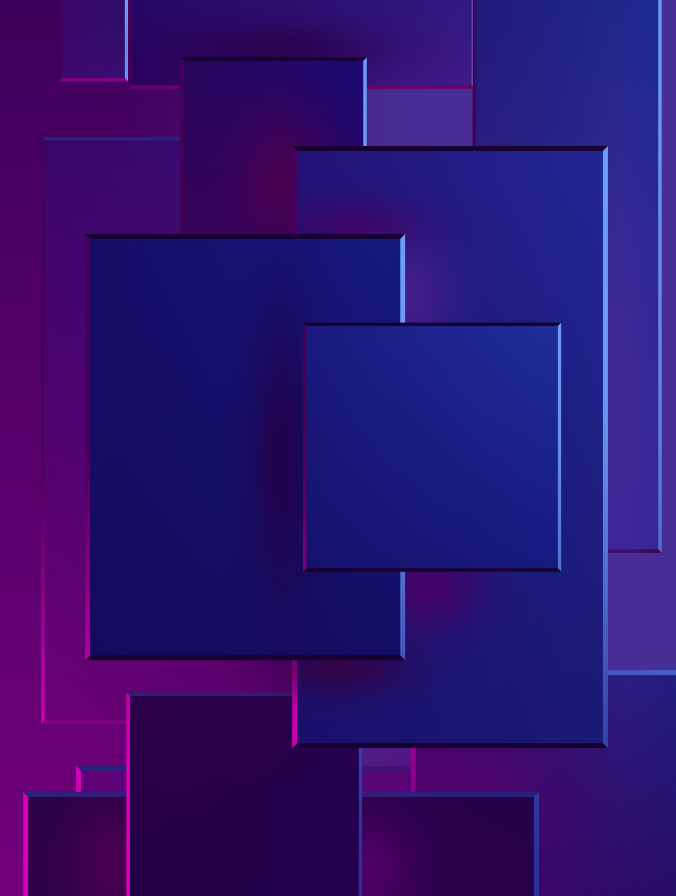
Reproduce this background procedurally as a Shadertoy shader.

```glsl
// Overlapping bevelled panels in blue and violet, lit magenta from the left and sky blue from the right.

#define BEVEL 0.0055                 // rim width of the large panels
#define THIN 0.0038                  // rim width of the small panels
#define NIGHT vec3(0.09, 0.00, 0.19) // rims facing away from the light
#define STEEL vec3(0.17, 0.13, 0.48) // dim blue top rims
#define PINK vec3(0.52, 0.00, 0.53)  // lit bottom rims
#define MAGENTA vec3(0.85, 0.00, 0.72)
#define WINE vec3(0.27, 0.00, 0.34)
#define SKY vec3(0.42, 0.61, 0.97)
#define INDIGO vec3(0.17, 0.19, 0.60)

// Blend of four corner colours: bottom left, bottom right, top left, top right.
vec3 corners(mat4x3 c, vec2 t) {
    return mix(mix(c[0], c[1], t.x), mix(c[2], c[3], t.x), t.y);
}

// Soft elliptical shadow or glow.
vec3 glow(vec3 base, vec2 p, vec2 centre, vec2 radius, vec3 tint, float strength) {
    vec2 q = (p - centre) / radius;
    return mix(base, tint, strength * exp(-dot(q, q)));
}

// Panel with mitred rims; box holds left, bottom, right, top.
vec3 panel(vec3 base, vec2 p, vec4 box, float bevel, vec3 topRim, vec3 bottomRim, mat4x3 face) {
    float px = 1.0 / iResolution.y;
    vec2 low = p - box.xy, high = box.zw - p;
    vec2 inset = min(low, high);
    float d = min(inset.x, inset.y);

    // Side rims follow the two lights, which change with height.
    vec3 leftRim = mix(MAGENTA, WINE, smoothstep(0.12, 0.55, p.y));
    vec3 rightRim = mix(INDIGO, SKY, smoothstep(0.0, 0.65, p.y));
    vec3 sideRim = low.x < high.x ? leftRim : rightRim;
    vec3 capRim = high.y < low.y ? topRim : bottomRim;
    vec3 rim = mix(sideRim, capRim, smoothstep(-px, px, inset.x - inset.y));

    vec3 fill = corners(face, clamp(low / (box.zw - box.xy), 0.0, 1.0));
    fill = mix(rim, fill, smoothstep(-0.6 * px, 0.6 * px, d - bevel));
    return mix(base, fill, smoothstep(-0.5 * px, 0.5 * px, d));
}

void mainImage(out vec4 fragColor, in vec2 fragCoord) {
    // Height runs 0 to 1, width 0 to 0.754.
    vec2 p = fragCoord / iResolution.xy * vec2(0.754, 1.0);

    // Backdrop
    vec3 col = corners(mat4x3(vec3(0.45, 0.0, 0.48), vec3(0.28, 0.18, 0.58),
        vec3(0.24, 0.0, 0.36), vec3(0.28, 0.18, 0.58)),
        vec2(smoothstep(0.12, 0.48, p.x), p.y));

    // Rear panels along the top and sides
    col = panel(col, p, vec4(0.065, 0.909, 0.143, 1.01), THIN, STEEL, PINK, mat4x3(
        vec3(0.25, 0.03, 0.45), vec3(0.22, 0.06, 0.45), vec3(0.22, 0.02, 0.40), vec3(0.18, 0.05, 0.40)));
    col = panel(col, p, vec4(0.143, 0.901, 0.530, 1.01), THIN, STEEL, PINK * 0.8, mat4x3(
        vec3(0.17, 0.00, 0.36), vec3(0.26, 0.10, 0.53), vec3(0.15, 0.03, 0.40), vec3(0.18, 0.10, 0.50)));
    col = panel(col, p, vec4(0.527, 0.383, 0.738, 1.01), THIN, NIGHT, WINE * 0.8, mat4x3(
        vec3(0.25, 0.14, 0.56), vec3(0.20, 0.15, 0.58), vec3(0.13, 0.10, 0.47), vec3(0.10, 0.17, 0.56)));
    col = panel(col, p, vec4(0.046, 0.192, 0.330, 0.847), THIN, STEEL, PINK, mat4x3(
        vec3(0.42, 0.00, 0.46), vec3(0.35, 0.00, 0.42), vec3(0.22, 0.02, 0.42), vec3(0.22, 0.06, 0.44)));

    // Upper middle panel
    col = glow(col, p, vec2(0.306, 0.945), vec2(0.11, 0.03), vec3(0.15, 0.0, 0.28), 0.8);
    col = panel(col, p, vec4(0.201, 0.600, 0.409, 0.936), THIN, NIGHT, NIGHT, mat4x3(
        vec3(0.26, 0.00, 0.34), vec3(0.20, 0.00, 0.36), vec3(0.16, 0.02, 0.36), vec3(0.10, 0.04, 0.45)));

    // Lower panels
    col = panel(col, p, vec4(0.085, -0.01, 0.470, 0.145), BEVEL, STEEL, PINK, mat4x3(
        vec3(0.40, 0.00, 0.46), vec3(0.40, 0.00, 0.48), vec3(0.38, 0.00, 0.48), vec3(0.32, 0.05, 0.50)));
    col = panel(col, p, vec4(0.458, -0.01, 0.770, 0.252), BEVEL, vec3(0.27, 0.38, 0.80), PINK, mat4x3(
        vec3(0.28, 0.00, 0.40), vec3(0.15, 0.05, 0.40), vec3(0.20, 0.05, 0.42), vec3(0.13, 0.12, 0.50)));
    col = glow(col, p, vec2(0.50, 0.12), vec2(0.12, 0.08), vec3(0.35, 0.0, 0.43), 0.7);
    col = panel(col, p, vec4(0.026, -0.01, 0.601, 0.116), BEVEL, STEEL, PINK, mat4x3(
        vec3(0.18, 0.00, 0.28), vec3(0.16, 0.00, 0.30), vec3(0.17, 0.00, 0.27), vec3(0.15, 0.00, 0.30)));
    col = glow(col, p, vec2(0.13, 0.04), vec2(0.05, 0.06), vec3(0.35, 0.0, 0.35), 0.7);
    col = glow(col, p, vec2(0.41, 0.03), vec2(0.05, 0.06), vec3(0.35, 0.0, 0.42), 0.8);
    col = panel(col, p, vec4(0.141, -0.01, 0.404, 0.227), THIN, STEEL, PINK, mat4x3(
        vec3(0.13, 0.00, 0.27), vec3(0.14, 0.00, 0.31), vec3(0.19, 0.00, 0.29), vec3(0.15, 0.00, 0.30)));

    // Tall right panel
    col = glow(col, p, vec2(0.315, 0.795), vec2(0.05, 0.08), vec3(0.32, 0.0, 0.30), 0.8);
    col = glow(col, p, vec2(0.69, 0.57), vec2(0.04, 0.28), vec3(0.28, 0.16, 0.60), 0.7);
    col = panel(col, p, vec4(0.326, 0.165, 0.678, 0.837), BEVEL, NIGHT, NIGHT, mat4x3(
        vec3(0.10, 0.06, 0.42), vec3(0.10, 0.10, 0.45), vec3(0.14, 0.07, 0.46), vec3(0.13, 0.15, 0.58)));

    // Wide left panel
    col = glow(col, p, vec2(0.40, 0.745), vec2(0.07, 0.03), vec3(0.26, 0.0, 0.38), 0.8);
    col = glow(col, p, vec2(0.455, 0.67), vec2(0.05, 0.06), vec3(0.30, 0.12, 0.55), 0.8);
    col = glow(col, p, vec2(0.38, 0.255), vec2(0.07, 0.03), vec3(0.22, 0.0, 0.25), 0.8);
    col = glow(col, p, vec2(0.475, 0.345), vec2(0.06, 0.05), vec3(0.28, 0.0, 0.40), 0.9);
    col = panel(col, p, vec4(0.095, 0.263, 0.452, 0.739), BEVEL, NIGHT, NIGHT, mat4x3(
        vec3(0.08, 0.04, 0.36), vec3(0.08, 0.05, 0.39), vec3(0.09, 0.05, 0.40), vec3(0.08, 0.10, 0.50)));

    // Front panel
    col = glow(col, p, vec2(0.315, 0.49), vec2(0.035, 0.16), vec3(0.13, 0.0, 0.28), 0.85);
    col = panel(col, p, vec4(0.338, 0.362, 0.626, 0.640), THIN, NIGHT, NIGHT, mat4x3(
        vec3(0.08, 0.07, 0.42), vec3(0.09, 0.10, 0.50), vec3(0.10, 0.10, 0.50), vec3(0.12, 0.18, 0.60)));

    fragColor = vec4(col, 1.0);
}
```
